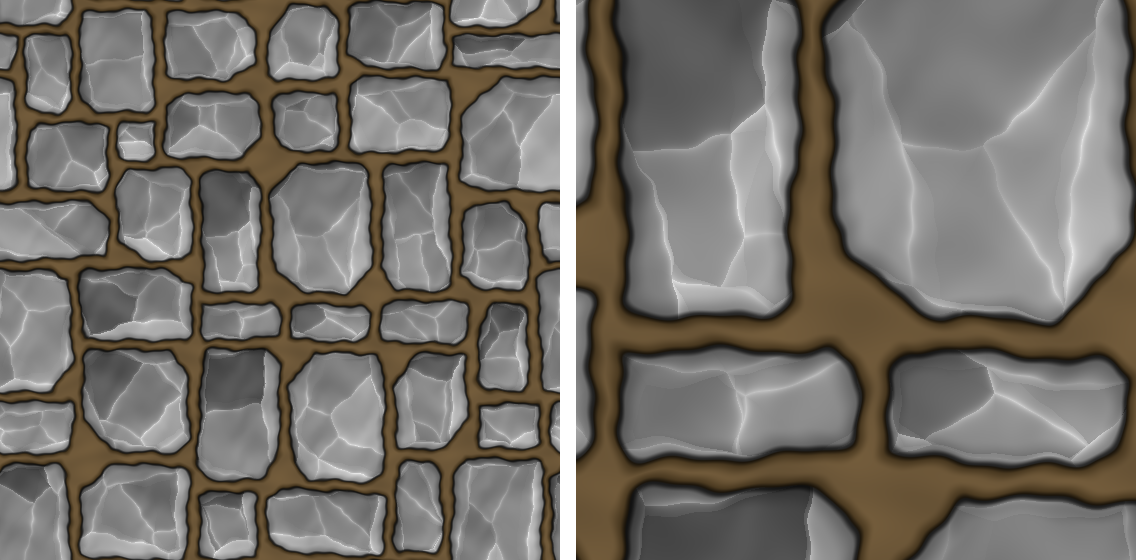
Left, the full canvas; right, a detail of the centre.
Write a Shadertoy shader that draws this texture.

```glsl
const float CELLS = 6.0;   // even, so the alternating blocks wrap
const float TAU = 6.2831853;

float hash(vec2 cell, float salt) {
    cell = floor(mod(cell + 0.5, CELLS));
    return fract(sin(dot(vec3(cell, salt), vec3(127.1, 311.7, 74.7))) * 43758.5);
}

float shift(vec2 corner) {
    return (hash(corner, 0.0) - 0.5) * 0.66;
}

float smoothMax(float a, float b, float k) {
    float h = max(k - abs(a - b), 0.0) / k;
    return max(a, b) + h * h * k * 0.25;
}

// Uneven rectangles that fill the plane: left, bottom, right, top
vec4 block(vec2 cell) {
    float odd = mod(cell.x + cell.y, 2.0);
    return vec4(cell, cell + 1.0) + vec4(
        shift(cell + vec2(0.0, 1.0 - odd)),
        shift(cell + vec2(odd, 0.0)),
        shift(cell + vec2(1.0, odd)),
        shift(cell + vec2(1.0 - odd, 1.0)));
}

// Faceted stone: x is the signed distance, y the grey tone
vec2 stone(vec2 p, vec2 cell) {
    vec4 box = block(cell);
    p -= (box.xy + box.zw) * 0.5;
    vec2 size = (box.zw - box.xy) * 0.5 - mix(0.035, 0.07, hash(cell, 1.0));
    float radius = min(size.x, size.y);

    float dist = -9.0;
    vec2 slope = (vec2(hash(cell, 2.0), hash(cell, 3.0)) - 0.5) * 0.4;
    float low = 1.0 + dot(slope, p), next = 9.0;
    vec2 nextSlope = vec2(0.0);
    float facetTone = 0.0;

    for (int i = 0; i < 11; i++) {
        float k = float(i);
        float r1 = hash(cell, 10.0 + k), r2 = hash(cell, 30.0 + k), r3 = hash(cell, 50.0 + k);
        bool diagonal = i % 2 == 1;
        vec2 facing, facetSlope;
        float height;
        if (i < 8) {
            // Outline sides and chamfered corners, each with a bevel
            float angle = k * TAU / 8.0 + (r1 - 0.5) * (diagonal ? 0.55 : 0.13);
            vec2 side = vec2(cos(angle), sin(angle));
            float reach = diagonal
                ? dot(abs(side), size) - radius * mix(0.08, 0.5, r2 * r2)
                : (i % 4 == 0 ? size.x : size.y);
            dist = smoothMax(dist, dot(side, p) - reach, 0.035);
            angle += (r2 - 0.5) * 0.6;
            facing = vec2(cos(angle), sin(angle));
            float width = radius * mix(0.12, 0.55, r3 * r3);
            facetSlope = -facing / width;
            height = (reach - dot(facing, p)) / width;
        } else {
            // Broad chips across the top
            facing = vec2(cos(r1 * TAU), sin(r1 * TAU));
            facetSlope = -facing * 0.6 / radius;
            height = 1.0 + 0.6 * (r2 * 0.9 + 0.1) + dot(facetSlope, p) - 0.15;
        }
        if (height < low) {
            next = low;
            nextSlope = slope;
            low = height;
            slope = facetSlope;
            facetTone = dot(facing, vec2(0.05, -0.07)) + (r3 - 0.5) * 0.17;
        } else if (height < next) {
            next = height;
            nextSlope = facetSlope;
        }
    }

    // Worn ridges, soft clouds and shaded rim
    float ridge = (next - low) / max(length(slope - nextSlope), 0.3);
    float phase = hash(cell, 4.0) * TAU;
    float cloud = sin(p.x * 7.0 + phase + 2.0 * sin(p.y * 6.0 + phase * 3.0))
                + 0.5 * sin(p.y * 15.0 - p.x * 9.0 + 2.0 * sin(p.x * 11.0 + phase));
    float tone = 0.495 + facetTone + 0.06 * (hash(cell, 5.0) - 0.5);
    tone += 0.028 * cloud - 0.035 * p.y / radius;
    tone += (0.12 + 0.05 * cloud) * exp(-ridge * 75.0) + 0.055 * exp(-ridge * 14.0);
    tone *= mix(0.72, 1.0, smoothstep(0.0, 0.09, -dist));
    return vec2(dist, tone);
}

void mainImage(out vec4 fragColor, in vec2 fragCoord) {
    vec2 uv = fragCoord / iResolution.xy;
    float pixel = CELLS / iResolution.y;

    // Wrapped wobble keeps the edges hand-cut
    vec2 wave = uv * TAU;
    vec2 p = uv * CELLS + 0.014 * sin(wave.yx * vec2(11.0, 13.0) + 2.0 * sin(wave * 7.0))
           + 0.005 * sin(wave.yx * vec2(37.0, 31.0) + 2.0 * sin(wave * 17.0));

    // Nearest stone
    vec2 nearest = vec2(9.0, 0.0);
    for (int y = -1; y <= 1; y++)
        for (int x = -1; x <= 1; x++) {
            vec2 candidate = stone(p, floor(p) + vec2(x, y));
            if (candidate.x < nearest.x) nearest = candidate;
        }
    float dist = nearest.x;

    // Earth in the joints, darker beside the stones
    float mottle = sin(wave.x * 9.0 + 2.0 * sin(wave.y * 8.0)) * sin(wave.y * 12.0 + sin(wave.x * 5.0));
    vec3 earth = mix(vec3(0.25, 0.19, 0.10), vec3(0.425, 0.34, 0.22), smoothstep(0.0, 0.055, dist));
    earth *= 1.0 + 0.06 * mottle;

    vec3 color = mix(earth, vec3(nearest.y), smoothstep(pixel, -pixel, dist));
    color *= mix(0.32, 1.0, smoothstep(0.0, 0.022, abs(dist + 0.003)));
    fragColor = vec4(color, 1.0);
}
```
